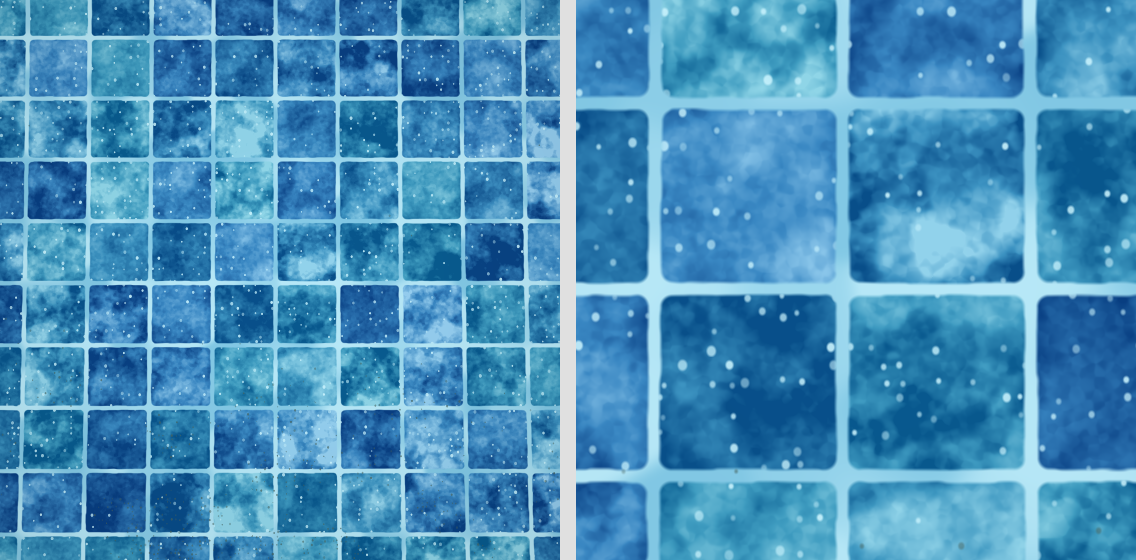
Left, the full canvas; right, a detail of the centre.
Reproduce this texture procedurally as a Shadertoy shader.

```glsl
// Pool mosaic: about nine by nine square blue and teal tiles in pale grout, seen with a slight tilt.
// Each tile takes a hashed tone and tint, clouded by layered smooth cellular noise,
// then gets white speckles; brownish grime gathers toward the lower edge.

const vec3 GROUT_SHADE = vec3(0.50, 0.77, 0.88);
const vec3 GROUT_LIGHT = vec3(0.70, 0.89, 0.95);
const vec3 SPECKLE = vec3(0.78, 0.94, 0.98);
const vec3 GRIME = vec3(0.27, 0.38, 0.36);

vec3 hash3(vec2 p) {
    vec3 q = fract(p.xyx * vec3(0.1031, 0.1030, 0.0973));
    q += dot(q, q.yxz + 33.33);
    return fract((q.xxy + q.yzz) * q.zyx);
}

// Smooth cellular noise: hashed values blended by distance to jittered points.
float cellNoise(vec2 p) {
    vec2 cell = floor(p), local = p - cell;
    float total = 0.0, weights = 0.0001;
    for (int j = -1; j <= 1; j++) {
        for (int i = -1; i <= 1; i++) {
            vec2 offset = vec2(i, j);
            vec3 h = hash3(cell + offset);
            vec2 d = offset + h.xy - local;
            float w = exp(-6.0 * dot(d, d));
            total += w * h.z;
            weights += w;
        }
    }
    return total / weights;
}

float clouds(vec2 p) {
    float sum = 0.0, amplitude = 0.4;
    for (int octave = 0; octave < 4; octave++) {
        sum += amplitude * cellNoise(p);
        p = mat2(1.6, 1.2, -1.2, 1.6) * p + 7.3;
        amplitude *= 0.62;
    }
    return sum / 0.897;
}

// Scattered round dots; density is the share of cells that hold one.
float dots(vec2 p, float density, float blur) {
    vec2 cell = floor(p);
    vec3 h = hash3(cell + 41.0);
    vec3 g = hash3(cell + 113.0);
    float radius = mix(0.13, 0.27, g.x * g.x);
    float d = length((p - cell - mix(vec2(0.3), vec2(0.7), h.xy)) * vec2(1.0, 0.85));
    float shape = 1.0 - smoothstep(radius - blur, radius + blur, d);
    return shape * step(h.z, density) * mix(0.45, 1.0, g.y);
}

vec3 ramp(vec3 dark, vec3 middle, vec3 light, float t) {
    t = clamp(t, 0.0, 1.0) * 2.0;
    return t < 1.0 ? mix(dark, middle, t) : mix(middle, light, t - 1.0);
}

vec3 glaze(float level, float tint) {
    vec3 blue = ramp(vec3(0.03, 0.24, 0.50), vec3(0.22, 0.52, 0.75), vec3(0.57, 0.79, 0.92), level);
    vec3 teal = ramp(vec3(0.03, 0.35, 0.55), vec3(0.24, 0.60, 0.74), vec3(0.55, 0.82, 0.89), level);
    return mix(blue, teal, tint);
}

float roundedBox(vec2 p, float halfSize, float radius) {
    vec2 q = abs(p) - halfSize + radius;
    return length(max(q, 0.0)) + min(max(q.x, q.y), 0.0) - radius;
}

// Canvas position to tile units; columns widen and rows grow toward the bottom.
vec2 tilted(vec2 uv) {
    float columnWidth = 0.1146 - 0.0065 * uv.y + 0.0024 * uv.y * uv.y;
    return vec2((uv.x - 0.492) / columnWidth, uv.y * (8.77 + 0.255 * uv.y) - 0.4) + 10.0;
}

vec3 tileColor(vec2 p, vec2 cell, float edge, float blur) {
    vec3 h = hash3(cell);
    vec3 g = hash3(cell + 71.0);
    vec2 q = p + floor(h.xy * 40.0) * 3.0;
    float tone = mix(0.14, 0.72, h.x);
    float contrast = mix(0.9, 2.3, g.x) * mix(0.6, 1.0, smoothstep(0.1, 0.5, tone));
    float level = tone + contrast * (clouds(q * 2.7) - 0.5);
    level += 0.14 * (cellNoise(q * 23.0) - 0.5);
    level -= 0.07 * smoothstep(-0.06, 0.0, edge);
    vec3 color = glaze(level, smoothstep(0.15, 0.85, h.y));
    float density = mix(0.07, 0.23, g.y);
    float speckle = dots(q * 11.0, density, max(0.09, 5.0 * blur));
    return mix(color, SPECKLE, 0.9 * speckle);
}

void mainImage(out vec4 fragColor, in vec2 fragCoord) {
    vec2 uv = fragCoord / iResolution.xy;
    vec2 p = tilted(uv);
    vec2 cell = floor(p);
    float pixel = 9.0 / min(iResolution.x, iResolution.y);

    // Tile outline with slightly uneven edges
    float edge = roundedBox(p - cell - 0.5, 0.466, 0.06);
    edge += 0.012 * (cellNoise(p * 9.0) - 0.5);
    float blur = max(0.013, 0.7 * pixel);
    float grout = smoothstep(-blur, blur, edge);

    vec3 groutColor = mix(GROUT_SHADE, GROUT_LIGHT, smoothstep(0.15, 0.75, cellNoise(p * 1.7)));
    vec3 color = mix(tileColor(p, cell, edge, pixel), groutColor, grout);

    // Grime in patches, strongest at the lower left
    float low = smoothstep(0.5, 0.0, uv.y + 0.12 * uv.x);
    float patches = smoothstep(0.42, 0.75, cellNoise(p * 1.4 + 5.0));
    color = mix(color, GRIME, 0.7 * dots(p * 15.0, 0.45 * low * patches, 0.12));

    // Gentle darkening toward the corners
    vec2 fromCenter = uv - 0.5;
    color *= 1.02 - 0.2 * dot(fromCenter, fromCenter);
    fragColor = vec4(color, 1.0);
}
```
